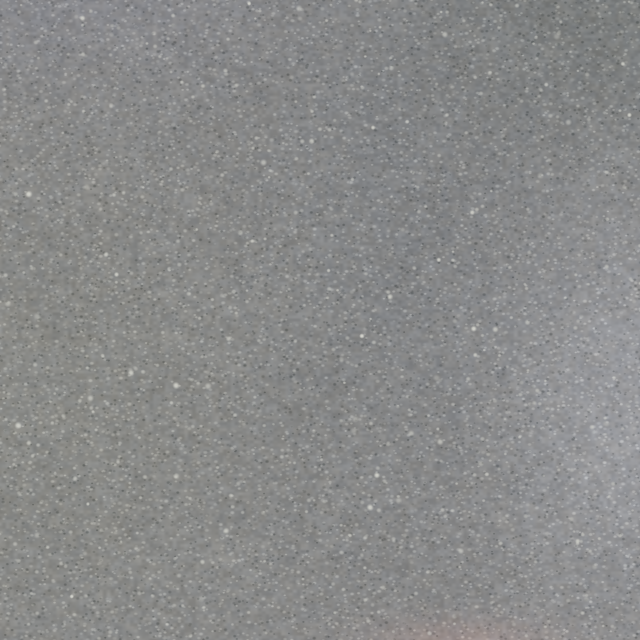
Write a Shadertoy shader that draws this texture.

```glsl
// Fine speckled grey stone under uneven light.
// Soft noise mottles the ground, cellular layers scatter dark grains, pale
// grains and a few bright chips, and broad glows tint the whole slab.

float hash(vec2 p) {
    vec3 q = fract(p.xyx * vec3(0.1031, 0.1030, 0.0973));
    q += dot(q, q.yzx + 33.33);
    return fract((q.x + q.y) * q.z);
}

float valueNoise(vec2 p) {
    vec2 cell = floor(p);
    vec2 f = fract(p);
    f = f * f * (3.0 - 2.0 * f);
    float low = mix(hash(cell), hash(cell + vec2(1.0, 0.0)), f.x);
    float high = mix(hash(cell + vec2(0.0, 1.0)), hash(cell + 1.0), f.x);
    return mix(low, high, f.y);
}

// Soft jittered spots, one candidate per cell; radius is in canvas units.
float flecks(vec2 uv, float grid, float density, float radius, float stretch, float seed) {
    vec2 p = uv * grid;
    vec2 home = floor(p);
    float cover = 0.0;
    for (int y = -1; y <= 1; y++) {
        for (int x = -1; x <= 1; x++) {
            vec2 cell = home + vec2(x, y);
            vec2 key = cell + seed;
            vec2 center = cell + vec2(hash(key + 11.3), hash(key + 47.9));
            float size = radius * grid * mix(0.65, 1.15, hash(key + 83.1));
            float strength = mix(0.3, 1.0, hash(key + 131.7));
            float present = step(hash(key), density);
            vec2 offset = (p - center) / vec2(stretch, 1.0);
            float spot = 1.0 - smoothstep(0.15 * size, size, length(offset));
            cover = max(cover, present * strength * spot);
        }
    }
    return cover;
}

// Broad elliptical pool of light or tint.
float glow(vec2 uv, vec2 center, vec2 extent) {
    vec2 d = (uv - center) / extent;
    return exp(-dot(d, d));
}

vec3 slabLight(vec2 uv) {
    vec3 color = vec3(0.532, 0.533, 0.534);
    color += vec3(0.070, 0.073, 0.086) * glow(uv, vec2(1.0, 0.36), vec2(0.19, 0.30));
    color -= vec3(0.052, 0.044, 0.047) * glow(uv, vec2(1.0, 1.0), vec2(0.34, 0.25));
    color -= vec3(0.020, 0.016, 0.010) * glow(uv, vec2(0.62, 0.62), vec2(0.20, 0.38));
    color += vec3(0.004, 0.005, -0.009) * glow(uv, vec2(0.05, 0.35), vec2(0.42, 0.45));
    color += vec3(0.004, 0.005, 0.020) * glow(uv, vec2(0.12, 1.0), vec2(0.30, 0.13));
    color += vec3(0.070, 0.025, 0.015) * glow(uv, vec2(0.72, 0.0), vec2(0.14, 0.035));
    return color;
}

void mainImage(out vec4 fragColor, in vec2 fragCoord) {
    vec2 uv = fragCoord / iResolution.xy;
    vec3 color = slabLight(uv);

    // Ground mottling, slightly wider than tall
    float fine = valueNoise(uv * vec2(165.0, 210.0) + 7.0) - 0.5;
    float medium = valueNoise(uv * vec2(70.0, 88.0) + 31.0) - 0.5;
    float cloudy = valueNoise(uv * vec2(13.0, 10.0) + 59.0) - 0.5;
    color += 0.070 * fine + 0.032 * medium + 0.014 * cloudy;

    // Faint warm and cool drift between grains
    float warmth = valueNoise(uv * 95.0 + 211.0) - 0.5;
    color += warmth * vec3(0.012, 0.002, -0.014);

    // Small dark and pale grains
    float darkGrain = flecks(uv, 125.0, 0.34, 0.0031, 1.2, 301.0);
    float paleGrain = flecks(uv, 130.0, 0.42, 0.0034, 1.3, 503.0);
    color -= darkGrain * vec3(0.115, 0.108, 0.110);
    color += paleGrain * vec3(0.125, 0.125, 0.117);

    // Sparse bright chips
    float smallChip = flecks(uv, 62.0, 0.17, 0.0042, 1.1, 701.0);
    float largeChip = flecks(uv, 24.0, 0.13, 0.0060, 1.0, 907.0);
    vec3 chipColor = vec3(0.83, 0.83, 0.80);
    color = mix(color, chipColor, 0.60 * smallChip);
    color = mix(color, chipColor, 0.95 * largeChip);

    fragColor = vec4(clamp(color, 0.0, 1.0), 1.0);
}
```
